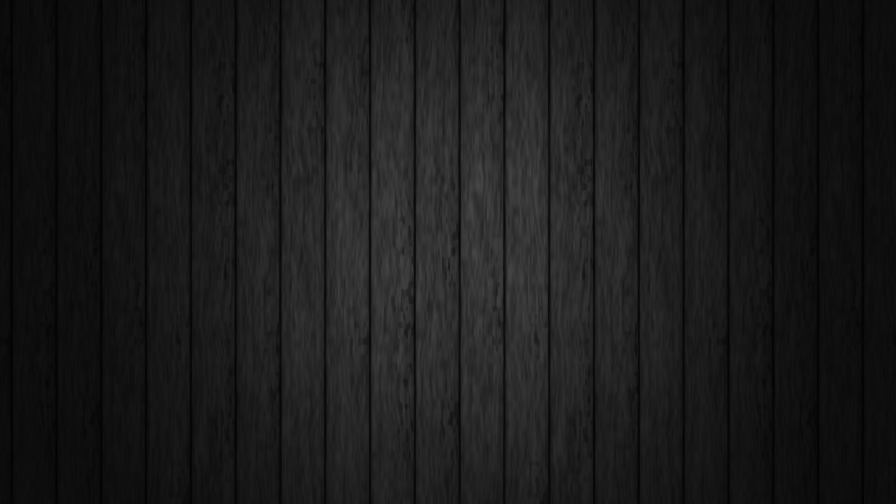
This texture is drawn by a Shadertoy shader. Its source:

```glsl
// Dark vertical wooden planks with fine grain, lit by a soft glow in the middle.
#define PLANKS 20.0
#define FIRST_SEAM 0.0130
#define PATTERN_PERIOD 8.0
#define GLOW_CENTER vec2(0.505, 0.52)
#define GLOW_SIZE vec2(0.285, 0.56)
#define GLOW_LEVEL 0.177
#define BASE_LEVEL 0.043
#define GRAIN_DEPTH 0.85
#define SEAM_WIDTH 0.020
#define SEAM_DEPTH 0.62

float hash(vec2 p) {
    vec3 q = fract(vec3(p.xyx) * 0.1031);
    q += dot(q, q.yzx + 33.33);
    return fract((q.x + q.y) * q.z);
}

float noise(vec2 p) {
    vec2 cell = floor(p), f = fract(p);
    f = f * f * (3.0 - 2.0 * f);
    float low = mix(hash(cell), hash(cell + vec2(1, 0)), f.x);
    float high = mix(hash(cell + vec2(0, 1)), hash(cell + vec2(1, 1)), f.x);
    return mix(low, high, f.y);
}

// Long fibres; x spans one plank, y spans the canvas height
float fibres(vec2 p, float kind) {
    vec2 q = p + vec2(kind * 13.7, kind * 5.3);
    q.x += 0.10 * (noise(q * vec2(2.0, 9.0)) - 0.5);
    float fine = noise(q * vec2(25.0, 52.0));
    float thread = noise(q * vec2(19.0, 17.0) + 41.0);
    float middle = noise(q * vec2(9.0, 9.0) + 63.0);
    float broad = noise(q * vec2(3.0, 2.5) + 87.0);
    return 0.38 * fine + 0.32 * thread + 0.16 * middle + 0.14 * broad - 0.5;
}

// Narrow nested arches around the heart of a plank
float arches(vec2 p, float kind) {
    float heartY = 0.63 + 0.12 * (hash(vec2(kind, 4.0)) - 0.5);
    vec2 d = (p - vec2(0.42, heartY)) * vec2(1.0, 1.6);
    d.x += 0.14 * (noise(p * vec2(4.0, 22.0) + kind) - 0.5);
    float rings = sin(56.0 * length(d));
    return rings * exp(-16.0 * d.x * d.x - 8.0 * d.y * d.y);
}

// Small dark flecks gathered along the right side of a plank
float flecks(vec2 p, float kind) {
    float patches = smoothstep(0.40, 0.75, noise(vec2(kind * 7.1, p.y * 6.0)));
    float marks = smoothstep(0.55, 0.80, noise(p * vec2(17.0, 62.0) + kind * 19.0));
    return patches * marks * smoothstep(0.35, 0.8, p.x);
}

void mainImage(out vec4 fragColor, in vec2 fragCoord) {
    vec2 uv = fragCoord / iResolution.xy;

    // Plank coordinates, with the wood repeating after a few planks
    float across = (uv.x - FIRST_SEAM) * PLANKS;
    float plank = floor(across);
    float kind = mod(plank, PATTERN_PERIOD);
    vec2 p = vec2(across - plank, uv.y);

    // Wood surface
    float wood = 1.0 + GRAIN_DEPTH * fibres(p, kind);
    float arched = mod(kind, 4.0) == 2.0 ? 0.10 : 0.03;
    wood += arched * arches(p, kind);
    wood -= 0.30 * flecks(p, kind);
    wood *= 0.95 + 0.10 * hash(vec2(kind, 9.0));

    // Thin uneven seams with soft shading and a faint worn rim
    float seamDist = min(p.x, 1.0 - p.x);
    float pixel = PLANKS / iResolution.x;
    float gap = 1.0 - smoothstep(SEAM_WIDTH - 0.5 * pixel, SEAM_WIDTH + pixel, seamDist);
    float wear = noise(vec2(plank * 5.7, uv.y * 24.0));
    wood *= 1.0 - 0.30 * exp(-seamDist * 13.0);
    wood += 0.08 * exp(-pow((p.x - 0.11) / 0.04, 2.0));
    wood *= 1.0 - SEAM_DEPTH * (0.8 + 0.4 * wear) * gap;

    // Central glow fading to dark sides
    vec2 g = (uv - GLOW_CENTER) / GLOW_SIZE;
    float light = BASE_LEVEL + GLOW_LEVEL * exp(-dot(g, g));

    fragColor = vec4(vec3(clamp(wood * light, 0.0, 1.0)), 1.0);
}
```
